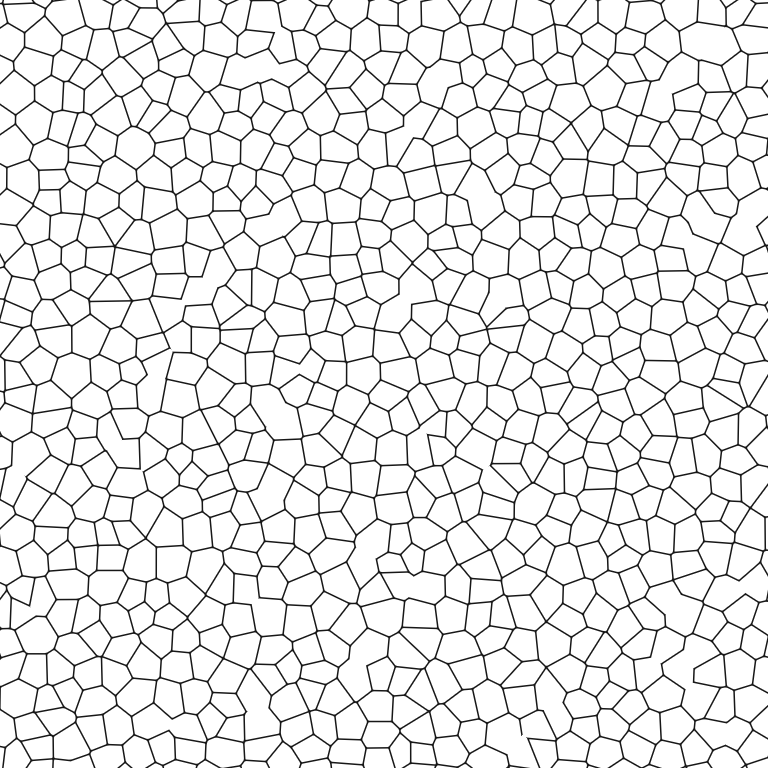
Reproduce this pattern procedurally as a WebGL 2 fragment shader.

```glsl
#version 300 es
precision highp float;

#define LATTICE vec2(26.0, 28.0)
#define JITTER 0.74
#define LINE_HALF_WIDTH 0.00098
#define CORNER_ROUNDING 0.0016
#define GAP_SHARE 0.028
#define INK vec3(0.09)
#define PAPER vec3(1.0)

uniform vec2 u_resolution;
out vec4 fragColor;

vec2 hash22(vec2 p) {
    vec3 q = fract(p.xyx * vec3(0.1031, 0.1030, 0.0973));
    q += dot(q, q.yzx + 33.33);
    return fract((q.xx + q.yz) * q.zy);
}

float smoothMin(float a, float b, float k) {
    float h = max(k - abs(a - b), 0.0) / k;
    return min(a, b) - 0.25 * k * h * h;
}

// Id of a cell near the point; odd rows are shifted by half a cell
vec2 cellId(vec2 uv, vec2 offset) {
    vec2 p = uv * LATTICE;
    float row = floor(p.y) + offset.y;
    float shift = 0.5 * mod(row, 2.0);
    return vec2(floor(p.x - shift) + offset.x + shift, row);
}

// Jittered centre of a cell, in canvas units
vec2 cellSite(vec2 id) {
    vec2 jitter = JITTER * (hash22(2.0 * id + 71.0) - 0.5);
    return (id + 0.5 + jitter) / LATTICE;
}

// Distance to the nearest cell wall, leaving out a few walls
float wallDistance(vec2 uv) {
    vec2 nearId = vec2(0.0);
    vec2 nearSite = vec2(0.0);
    float nearest = 1e5;
    for (int y = -2; y <= 2; y++) {
        for (int x = -2; x <= 2; x++) {
            vec2 id = cellId(uv, vec2(x, y));
            vec2 site = cellSite(id) - uv;
            float d = dot(site, site);
            if (d < nearest) {
                nearest = d;
                nearId = id;
                nearSite = site;
            }
        }
    }

    float wall = 1.0;
    for (int y = -2; y <= 2; y++) {
        for (int x = -2; x <= 2; x++) {
            vec2 id = cellId(uv, vec2(x, y));
            vec2 site = cellSite(id) - uv;
            vec2 across = site - nearSite;
            bool isSelf = dot(across, across) < 1e-9;
            // The sum of both ids is the same from either side of a wall
            bool isGap = hash22(2.0 * (id + nearId) + 213.0).x < GAP_SHARE;
            if (isSelf || isGap) continue;
            float d = dot(0.5 * (site + nearSite), normalize(across));
            wall = smoothMin(wall, d, CORNER_ROUNDING);
        }
    }
    return wall;
}

void main() {
    float pixel = 1.0 / min(u_resolution.x, u_resolution.y);
    vec2 uv = gl_FragCoord.xy * pixel;
    float coverage = clamp((LINE_HALF_WIDTH - wallDistance(uv)) / pixel + 0.5, 0.0, 1.0);
    fragColor = vec4(mix(PAPER, INK, coverage), 1.0);
}
```
